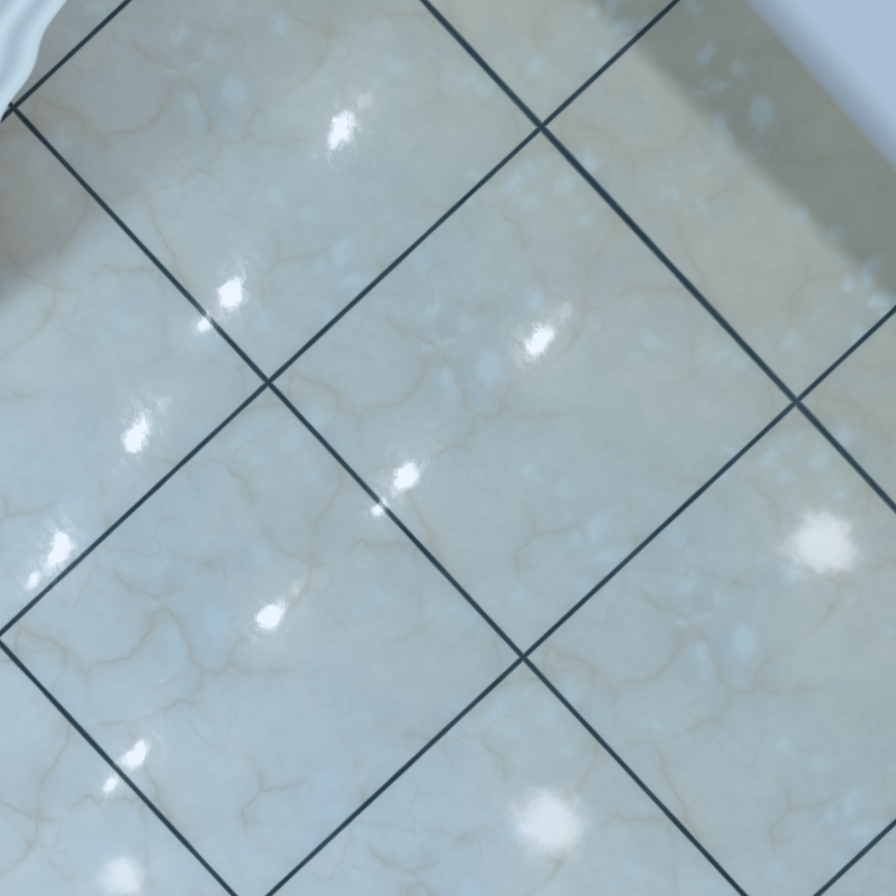
Reproduce this texture procedurally as a WebGL 1 fragment shader.

```glsl
precision highp float;
// Glossy marbled floor tiles laid diagonally, with dark grout, lamp glints and soft shadows.
uniform vec2 u_resolution;

vec2 hash2(vec2 p) {
  return fract(sin(vec2(dot(p, vec2(127.1, 311.7)), dot(p, vec2(269.5, 183.3)))) * 4375.85);
}

// Cellular noise: nearest and second nearest feature distance
vec2 cells(vec2 p) {
  vec2 id = floor(p), f = fract(p), near = vec2(8.0);
  for (int y = -1; y <= 1; y++) {
    for (int x = -1; x <= 1; x++) {
      vec2 g = vec2(float(x), float(y));
      float d = length(g + hash2(id + g) - f);
      near = d < near.x ? vec2(d, near.x) : vec2(near.x, min(near.y, d));
    }
  }
  return near;
}

// Layered sines, roughly -1 to 1
float waves(vec2 p) {
  float sum = 0.0, amp = 0.5;
  for (int i = 0; i < 4; i++) {
    sum += amp * sin(p.x + 1.7 * sin(p.y)) * cos(p.y * 0.9 + 0.6 * p.x);
    p = mat2(1.5, 1.2, -1.2, 1.5) * p + 2.3;
    amp *= 0.6;
  }
  return sum;
}

// Slanted bright core broken into flakes, with a faint halo
float glint(vec2 d, float size, float seed) {
  d += 0.006 * size * vec2(waves(d * 110.0 + seed), waves(d.yx * 110.0 + seed + 3.0));
  vec2 e = vec2(0.87 * d.x - 0.5 * d.y, 0.5 * d.x + 0.87 * d.y) / (size * vec2(0.012, 0.02));
  float r = dot(e, e);
  float flakes = smoothstep(0.1, 0.4, waves(d * vec2(170.0, 120.0) + seed)) * exp(-0.28 * r);
  return exp(-r * r) + 0.35 * flakes + 0.15 * exp(-0.16 * r);
}

// Printed marble, the same on every tile
vec3 marble(vec3 base, vec2 q) {
  vec2 bend = q + 0.05 * vec2(waves(q * 9.0), waves(q.yx * 8.0 + 4.0));
  vec2 c = cells(bend * 3.6 + 2.0), fine = cells(bend * 6.5 + 11.0);
  float gap = c.y - c.x;
  float mask = smoothstep(-0.35, 0.35, waves(q * 6.0 + 1.0));
  float vein = mask * (0.4 * exp(-gap * 26.0) + 0.5 * exp(-gap * 7.0));
  vein += 0.4 * exp(-20.0 * (fine.y - fine.x)) * smoothstep(-0.1, 0.4, waves(q * 8.0 + 3.0));
  float patches = 1.0 - smoothstep(0.1, 0.45, cells(bend * 10.0 + 7.0).x);
  patches *= smoothstep(-0.05, 0.4, waves(q * 7.0 + 5.0));
  base += waves(q * 5.0) * vec3(0.026, 0.018, 0.006) + 0.012 * waves(q * 30.0);
  base += 0.008 * waves(q * 90.0);
  base = mix(base, vec3(0.66, 0.78, 0.85), 0.5 * patches);
  return mix(base, vec3(0.59, 0.6, 0.56), 0.5 * clamp(vein, 0.0, 1.0));
}

void main() {
  vec2 uv = gl_FragCoord.xy / u_resolution;
  float px = 1.0 / min(u_resolution.x, u_resolution.y);

  // Skewed tile lattice
  vec2 d = uv - vec2(0.2995, 0.573);
  vec2 t = vec2(1.634 * d.x - 1.7455 * d.y, -1.756 * d.x - 1.63 * d.y);

  // Ambient tint: warm upper right, cool lower left
  float cool = 1.0 - 0.5 * (uv.x + uv.y) + 0.05 * waves(uv * 9.0);
  vec3 col = mix(vec3(0.61, 0.66, 0.65), vec3(0.63, 0.71, 0.745), smoothstep(0.12, 0.52, cool));
  col = mix(col, vec3(0.68, 0.77, 0.83), 0.85 * smoothstep(0.52, 0.88, cool));
  col = marble(col, fract(t)) + 0.015 * (hash2(floor(t)).x - 0.5);

  // Soft grout, wider along the upper right seam
  vec2 seam = abs(fract(t + 0.5) - 0.5) * 0.418;
  vec2 reach = vec2(0.0039, abs(t.y + 1.0) < 0.1 ? 0.0055 : 0.0042);
  reach *= 1.0 + 0.15 * waves(uv * 40.0);
  vec2 line = 1.0 - smoothstep(reach * 0.2, reach + 0.5 * px, seam);
  float grout = max(line.x, line.y) * (0.95 + 0.1 * waves(uv * 25.0));
  col *= 1.0 - 0.05 * exp(-min(seam.x, seam.y) * 130.0);
  col = mix(col, vec3(0.16, 0.24, 0.29), grout);

  // Soft shadows on the left and across the upper right
  float leftShade = smoothstep(-0.03, 0.03, uv.y - 0.66 - 0.77 * uv.x);
  col *= 1.0 - leftShade * (0.2 * exp(-8.0 * uv.x) + 0.06 * exp(-2.0 * uv.x)) * vec3(0.8, 1.0, 1.15);
  float band = smoothstep(1.635, 1.68, uv.x + uv.y);
  col *= 1.0 - band * vec3(0.19, 0.19, 0.2);

  // Lamp glints in two bowed rows, with smaller companions
  float glow = 0.0;
  for (int i = 0; i < 4; i++) {
    float j = float(i);
    vec2 upper = uv - vec2(0.38 - 0.13 * j + 0.0085 * j * j, 0.854 - 0.195 * j + 0.013 * j * j);
    vec2 lower = uv - vec2(0.602 - 0.15 * j, 0.62 - 0.154 * j);
    float side = mod(j, 2.0) * 2.0 - 1.0;
    vec2 offset = vec2(0.029, 0.033) * side;
    float faint = 0.5 + 0.3 * side;
    glow += glint(upper, 1.0, j) + faint * glint(upper + offset, 0.55, j + 4.0);
    glow += glint(lower, 0.95, j + 7.0) + faint * glint(lower + offset, 0.55, j + 9.0);
  }
  // Broad, milky reflections
  for (int i = 0; i < 3; i++) {
    float j = float(i);
    vec2 c = vec2(0.918 - 0.306 * j, 0.392 - 0.31 * j + 0.125 * j * (j - 1.0));
    c.x -= 0.085 * j * (j - 1.0);
    vec2 r = (uv - c) / vec2(0.04, 0.036) * (j > 1.5 ? 1.7 : 1.0);
    r += 0.3 * vec2(waves(uv * 70.0), waves(uv.yx * 70.0));
    glow += 0.6 * exp(-dot(r, r) * dot(r, r)) + 0.12 * exp(-0.4 * dot(r, r));
  }
  col = mix(col, vec3(0.92, 0.96, 1.0), clamp(glow, 0.0, 1.0) * (1.0 - 0.45 * grout));

  // Smooth pale panel in the upper right corner
  float panel = 1.14 * uv.x + uv.y - 1.95;
  vec3 panelColor = mix(vec3(0.53, 0.6, 0.66), vec3(0.66, 0.75, 0.83), smoothstep(0.0, 0.07, panel));
  col = mix(col, panelColor, smoothstep(-0.008, 0.008 + px, panel));

  // Folded white sheet in the upper left corner
  float sheet = uv.y - 0.857 - 1.99 * uv.x + 0.008 * sin(uv.y * 70.0);
  vec3 sheetColor = vec3(0.7, 0.79, 0.85) + 0.05 * sin(sheet * 80.0);
  col = mix(col, sheetColor, smoothstep(-0.004, 0.004 + px, sheet));

  gl_FragColor = vec4(col, 1.0);
}
```
